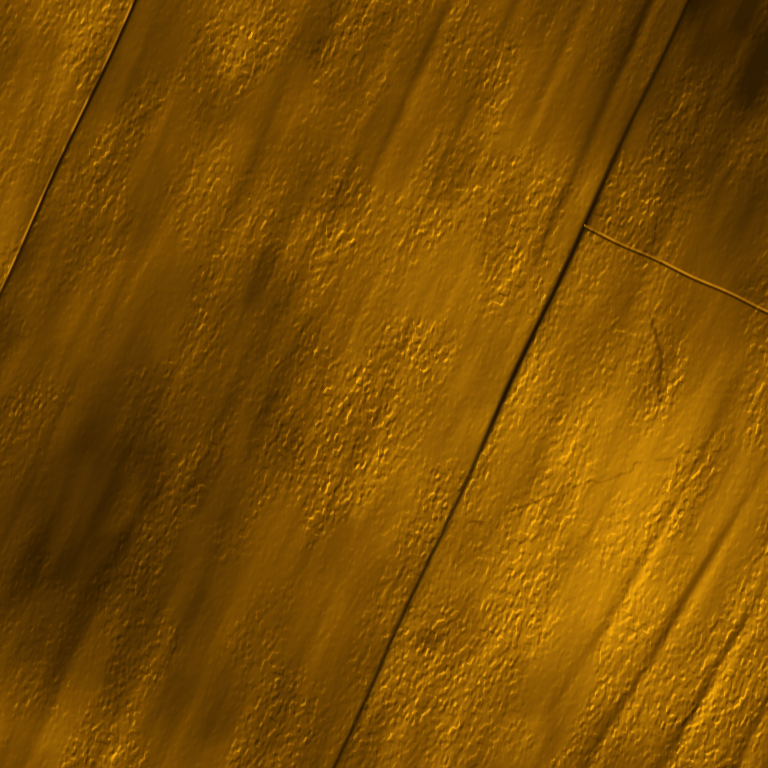
A Shadertoy shader for this texture:

```glsl
// Wide amber floor boards seen at a slant: two long seams, one end joint, worn grain.
// Board space (across, along) carries the seams, pools of light, ripples and a
// smooth cellular noise whose slope is shaded as fine, patchy relief.

const vec2  BOARD_DIR    = vec2(0.4195, 0.9078);  // direction of the long seams
const float BOARD_WIDTH  = 0.653;
const float BOARD_LENGTH = 1.9;
const float BOARD_SHIFT  = 0.66;                  // stagger of end joints
const vec2  JOINT_ORIGIN = vec2(0.394, 0.960);    // where seam and joint meet
const float SEAM_WIDTH   = 0.0034;                // half widths
const float GLINT_WIDTH  = 0.0016;
const float RIPPLE_STEP  = 0.079;
const float RIPPLE_START = 0.749;
const float BASE_TONE    = 0.40;
const float RELIEF       = 0.44;
const vec3  SHADOW = vec3(0.19, 0.11, 0.004);
const vec3  AMBER  = vec3(0.50, 0.31, 0.010);
const vec3  GOLD   = vec3(0.87, 0.59, 0.040);
const vec3  GROOVE = vec3(0.12, 0.065, 0.005);
const vec3  GLINT  = vec3(0.76, 0.49, 0.060);

vec3 hash3(vec2 p) {
    vec3 q = fract(p.xyx * vec3(0.1031, 0.1030, 0.0973));
    q += dot(q, q.yxz + 33.33);
    return fract((q.xxy + q.yzz) * q.zyx);
}

// Smooth cellular noise: random cell values blended by distance, centred on zero
float cells(vec2 p) {
    vec2 base = floor(p), f = p - base;
    float sum = 0.0, weight = 0.0;
    for (int y = -1; y <= 1; y++)
    for (int x = -1; x <= 1; x++) {
        vec2 cell = vec2(x, y);
        vec3 h = hash3(base + cell);
        vec2 d = cell + h.xy - f;
        float w = exp(-7.0 * dot(d, d));
        sum += w * h.z;
        weight += w;
    }
    return sum / weight - 0.5;
}

float pool(vec2 p, vec2 centre, vec2 size) {
    vec2 d = (p - centre) / size;
    return exp(-dot(d, d));
}

float segmentDist(vec2 p, vec2 a, vec2 b) {
    vec2 ab = b - a;
    return length(p - a - ab * clamp(dot(p - a, ab) / dot(ab, ab), 0.0, 1.0));
}

// Soft-edged line, never thinner than about a pixel
float line(float d, float halfWidth) {
    float w = max(halfWidth, 0.7 / iResolution.y);
    return exp(-d * d / (w * w));
}

float surface(vec2 p) {
    return 0.65 * cells(p * vec2(250.0, 140.0)) + 0.35 * cells(p * vec2(120.0, 38.0));
}

// Broad light over the floor
float lightTone(vec2 p) {
    float t = BASE_TONE;
    t += 0.25 * pool(p, vec2(0.31, 0.84), vec2(0.17, 0.36));
    t += 0.42 * pool(p, vec2(0.62, 0.58), vec2(0.25, 0.30));
    t -= 0.25 * pool(p, vec2(-0.06, 0.34), vec2(0.23, 0.28));
    t -= 0.30 * pool(p, vec2(0.49, 1.33), vec2(0.20, 0.24));
    t += 0.17 * pool(p, vec2(0.10, 0.03), vec2(0.20, 0.10));
    return t;
}

// Uneven ridges, each a lit flank with a narrow dark foot
float ripples(vec2 p, float rightBoard) {
    float q = p.x - 0.08 * p.y * rightBoard + 0.016 * cells(p * vec2(6.0, 4.5));
    q += 0.004 * cells(p * vec2(30.0, 18.0));
    float phase = 6.2832 * (q - RIPPLE_START) / RIPPLE_STEP;
    float foot = exp(9.0 * (cos(phase) - 1.0));
    float crest = exp(5.0 * (cos(phase - 0.95) - 1.0));
    float worn = smoothstep(0.53, 0.74, p.x) * (1.0 - smoothstep(0.55, 0.93, p.y));
    float faint = smoothstep(0.03, 0.12, p.x) * smoothstep(0.70, 1.00, p.y) * 0.5;
    float patchy = clamp(0.9 + 1.3 * cells(p * vec2(13.0, 5.0) + 4.0), 0.2, 1.4);
    return (0.9 * crest - 1.5 * foot) * patchy * mix(faint, worn, rightBoard);
}

void mainImage(out vec4 fragColor, in vec2 fragCoord) {
    vec2 uv = fragCoord / iResolution.y;
    vec2 p = vec2(dot(uv, vec2(BOARD_DIR.y, -BOARD_DIR.x)), dot(uv, BOARD_DIR));

    // Board layout
    float column = (p.x - JOINT_ORIGIN.x) / BOARD_WIDTH;
    float board = floor(column), seam = floor(column + 0.5);
    float seamDist = (column - seam) * BOARD_WIDTH + 0.0012 * sin(p.y * 19.0);
    float row = (p.y - JOINT_ORIGIN.y + BOARD_SHIFT * board) / BOARD_LENGTH + 0.5;
    float jointDist = (fract(row) - 0.5) * BOARD_LENGTH + 0.0008 * sin(p.x * 60.0);
    float rightBoard = step(0.0, board);

    // Light, grain and mottling
    vec2 g = p + vec2(0.37 * board, 1.7 * board);
    float tone = lightTone(p) + 0.10 * step(board, -1.5);
    tone -= 0.07 * rightBoard * smoothstep(-0.002, 0.002, jointDist);
    tone += 0.17 * cells(g * vec2(9.0, 5.0)) + 0.13 * cells(g * vec2(26.0, 14.0));
    tone += 0.13 * cells(g * vec2(42.0, 3.5)) + 0.09 * cells(g * vec2(85.0, 11.0));
    tone += 0.21 * ripples(p, rightBoard);

    // Fine relief, strong in worn patches, with sparse bright flecks
    vec2 lean = vec2(0.0015, -0.0012);
    float slope = surface(g + lean) - surface(g - lean);
    float patches = clamp(0.85 + 2.2 * cells(g * vec2(17.0, 9.0) + 7.0), 0.3, 1.7);
    slope += 1.2 * max(slope - 0.22, 0.0);
    tone += RELIEF * patches * (0.14 + max(tone, 0.0)) * slope;

    // Scratch, crease and bruise
    vec2 frayed = uv + 0.014 * vec2(cells(uv * 31.0), cells(uv * 27.0 + 9.0));
    float broken = clamp(0.6 + 1.8 * cells(uv * 40.0), 0.0, 1.0);
    tone -= 0.18 * broken * line(segmentDist(frayed, vec2(0.61, 0.315), vec2(0.87, 0.41)), 0.0018);
    tone -= 0.20 * line(segmentDist(frayed, vec2(0.852, 0.59), vec2(0.858, 0.48)), 0.003);
    tone -= 0.16 * pool(frayed, vec2(0.557, 0.16), vec2(0.022, 0.012));

    tone = clamp(tone, 0.0, 1.1);
    vec3 color = mix(SHADOW, AMBER, min(tone * 2.0, 1.0));
    color = mix(color, GOLD, max(tone * 2.0 - 1.0, 0.0));

    // Seams alternate between a deep groove and a glinting edge
    float glinting = mod(seam, 2.0);
    float deep = smoothstep(0.60, 0.72, p.y) * (1.0 - smoothstep(0.95, 1.15, p.y));
    float wear = clamp(0.7 + 1.0 * cells(vec2(p.x + p.y, 0.3) * 55.0), 0.2, 1.0);
    float width = SEAM_WIDTH * mix(0.8 + 0.35 * deep, 0.75, glinting);
    color *= 1.0 - 0.22 * exp(-abs(seamDist) / 0.008);
    color = mix(color, GROOVE, (0.68 + 0.3 * deep) * line(seamDist, width));
    color = mix(color, GLINT, wear * glinting * line(seamDist + 0.003, GLINT_WIDTH));
    color = mix(color, GROOVE, 0.65 * line(jointDist + 0.0032, GLINT_WIDTH));
    color = mix(color, GLINT, wear * line(jointDist, GLINT_WIDTH));

    fragColor = vec4(color, 1.0);
}
```
